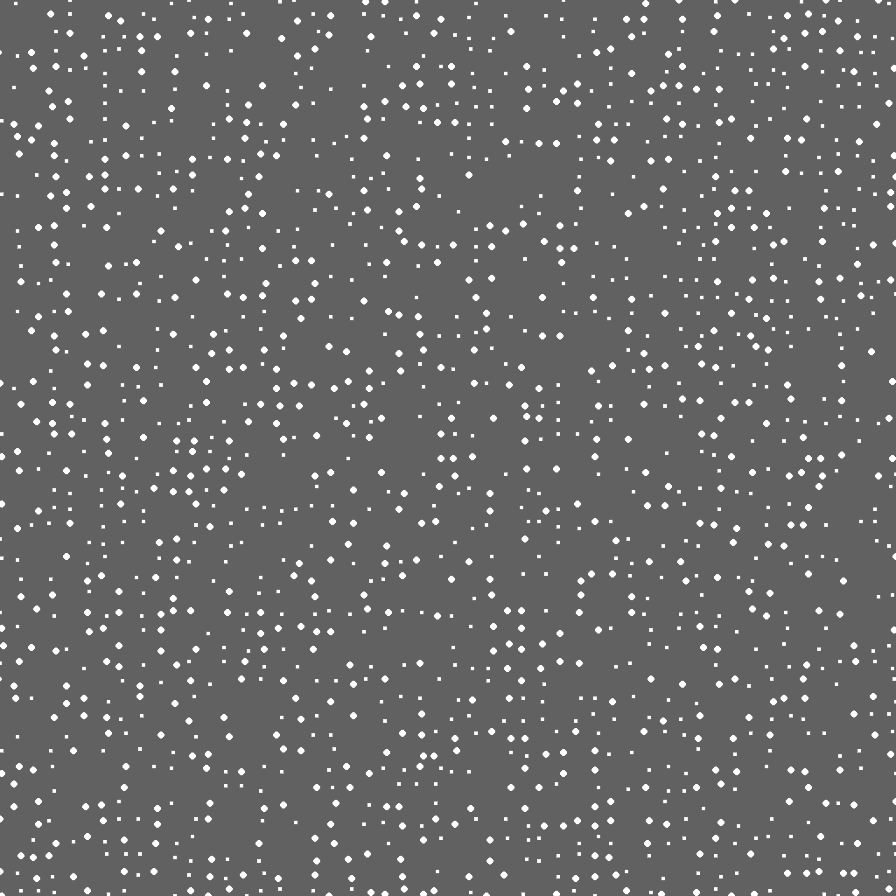
A Shadertoy shader for this texture:

```glsl
// Three independent random values per lattice node
vec3 hash3(vec2 node) {
    vec3 p = fract(node.xyx * vec3(0.1031, 0.1030, 0.0973));
    p += dot(p, p.yxz + 33.33);
    return fract((p.xxy + p.yxx) * p.zyx);
}

// Signed distance to a square whose corners are cut at 45 degrees
float cutSquare(vec2 p, float halfSide, float cut) {
    p = abs(p);
    float sides = max(p.x, p.y) - halfSide;
    float corners = (p.x + p.y - 2.0 * halfSide + cut) * 0.7071;
    return max(sides, corners);
}

void mainImage(out vec4 fragColor, in vec2 fragCoord) {
    // Lattice anchored at the upper left, 51.2 steps per canvas height
    vec2 p = vec2(fragCoord.x, iResolution.y - fragCoord.y) / iResolution.y * 51.2;
    float pixel = 51.2 / iResolution.y;

    vec2 node = floor(p + 0.5);
    vec3 rnd = hash3(node + 17.0);

    // Jitter in tenths of a step, from -0.2 to 0.2
    vec2 jitter = (floor(rnd.xy * 5.0) - 2.0) * 0.1;
    vec2 local = p - node - jitter;

    // Each node holds a large round dot, a small square one, or nothing
    float dist = 1.0;
    if (rnd.z < 0.27) dist = cutSquare(local, 0.2, 0.15);
    else if (rnd.z < 0.58) dist = cutSquare(local, 0.1, 0.0);

    float dotMask = clamp(0.5 - dist / (0.7 * pixel), 0.0, 1.0);

    vec3 slateGrey = vec3(0.38);
    vec3 white = vec3(1.0);
    fragColor = vec4(mix(slateGrey, white, dotMask), 1.0);
}
```
